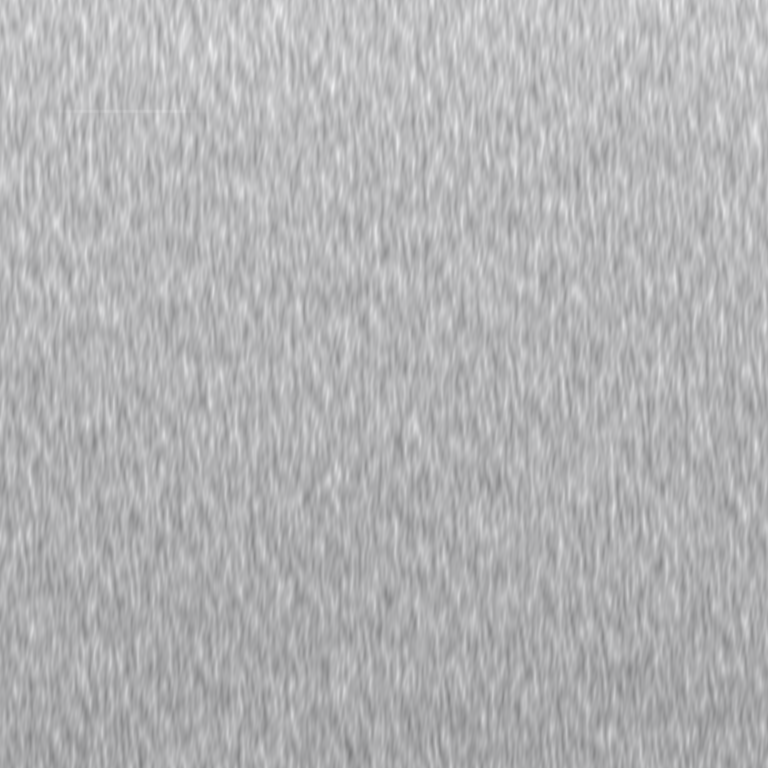
A Shadertoy shader for this texture:

```glsl
// Brushed metal sheet: fine vertical grain under a soft light from above.

#define BOTTOM_GREY   0.655
#define TOP_GREY      0.748
#define TINT          vec3(-0.002, -0.001, 0.004)
#define GRAIN_FREQ    vec2(145.0, 27.0)
#define FINE_FREQ     vec2(195.0, 52.0)
#define BROAD_FREQ    vec2(62.0, 13.0)
#define GRAIN_AMOUNT  0.135
#define FINE_AMOUNT   0.085
#define BROAD_AMOUNT  0.055
#define GLINT         2.2
#define SCRATCH_GREY  0.035

// Random unit gradient for a lattice cell
vec2 cellGradient(vec2 cell) {
    uvec2 q = uvec2(ivec2(cell)) * uvec2(1597334673u, 3812015801u);
    uint h = (q.x ^ q.y) * 1597334673u;
    h = (h ^ (h >> 15)) * 2246822519u;
    h ^= h >> 13;
    float angle = float(h & 65535u) / 65536.0 * 6.28319;
    return vec2(cos(angle), sin(angle));
}

float gradientNoise(vec2 p) {
    vec2 cell = floor(p);
    vec2 f = p - cell;
    vec2 blend = f * f * f * (f * (f * 6.0 - 15.0) + 10.0);
    float a = dot(cellGradient(cell), f);
    float b = dot(cellGradient(cell + vec2(1, 0)), f - vec2(1, 0));
    float c = dot(cellGradient(cell + vec2(0, 1)), f - vec2(0, 1));
    float d = dot(cellGradient(cell + vec2(1, 1)), f - vec2(1, 1));
    return mix(mix(a, b, blend.x), mix(c, d, blend.x), blend.y);
}

// Stretched noise; the skew keeps lattice rows from lining up
float streaks(vec2 uv, vec2 freq, float skew, float seed) {
    vec2 p = uv * freq;
    return gradientNoise(vec2(p.x + 0.12 * p.y * skew, p.y + skew * p.x) + seed);
}

void mainImage(out vec4 fragColor, in vec2 fragCoord) {
    vec2 uv = fragCoord / iResolution.xy;

    // Broad light: brighter towards the top, with faint clouds
    float grey = mix(BOTTOM_GREY, TOP_GREY, uv.y);
    grey += 0.018 * smoothstep(0.75, 1.0, uv.y);
    grey += 0.012 * gradientNoise(uv * 4.0 + 17.3);

    // Grain: short, slightly wavering streaks at three scales
    vec2 wavered = uv + vec2(0.0025 * gradientNoise(uv * vec2(20.0, 14.0) + 5.7), 0.0);
    float grain = GRAIN_AMOUNT * streaks(wavered, GRAIN_FREQ, 0.37, 31.4)
                + FINE_AMOUNT * streaks(wavered, FINE_FREQ, -0.43, 211.8)
                + BROAD_AMOUNT * streaks(wavered, BROAD_FREQ, 0.29, 97.1);

    // Bright streaks glint more strongly than dark ones sink
    grey += grain + GLINT * grain * abs(grain);
    grey += 0.8 * grain * grain;

    // One faint cross scratch near the upper left
    float scratch = 1.0 - smoothstep(0.0005, 0.0035, abs(uv.y - 0.855));
    scratch *= smoothstep(0.05, 0.12, uv.x) * (1.0 - smoothstep(0.22, 0.28, uv.x));
    grey += SCRATCH_GREY * scratch;

    fragColor = vec4(clamp(vec3(grey) + TINT, 0.0, 1.0), 1.0);
}
```
